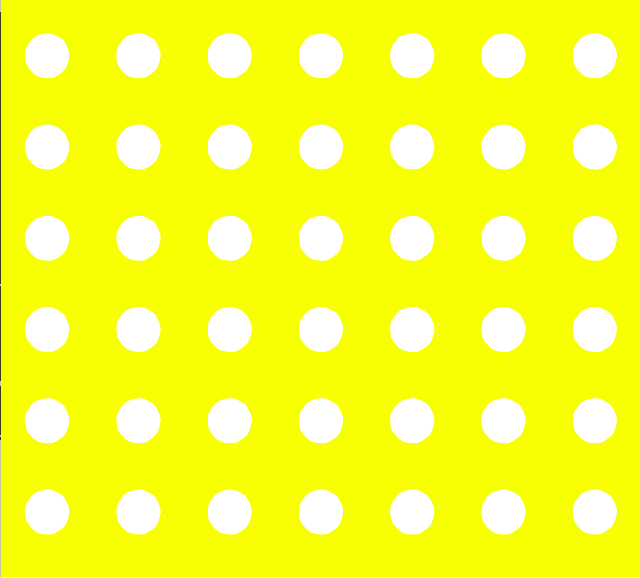
A Shadertoy shader for this pattern:

```glsl
float hash(vec2 p) {
    return fract(sin(dot(p, vec2(12.9898, 78.233))) * 43758.5453);
}

// Antialiased disc coverage
float disc(vec2 p, float radius, float aa) {
    return 1.0 - smoothstep(-0.5 * aa, 0.5 * aa, length(p) - radius);
}

void mainImage(out vec4 fragColor, in vec2 fragCoord) {
    vec2 uv = fragCoord / iResolution.x;
    float pixel = 1.0 / iResolution.x;
    float pitch = 0.1426;

    // Square grid: seven dots across, six down
    vec2 grid = (uv - vec2(0.0736, 0.1030)) / pitch;
    vec2 cell = round(grid);
    vec2 local = grid - cell;
    float aa = pixel / pitch;

    // Slightly tall dot with a faintly uneven rim
    float angle = atan(local.y, local.x + 1e-5);
    float radius = 0.244 + 0.002 * sin(9.0 * angle + 1.0);
    float dots = disc(local * vec2(1.01, 0.99), radius, aa);

    // Stray specks: two to the right, one below, missing in places
    float specks = 0.0;
    for (int i = 0; i < 3; i++) {
        float side = float(i) - 0.5;
        vec2 offset = i < 2 ? vec2(0.289, 0.002 - 0.109 * side) : vec2(0.052, -0.292);
        float present = step(0.25, hash(cell + 17.0 * float(i)));
        specks = max(specks, present * disc(local - offset, 0.006, aa));
    }

    vec3 yellow = vec3(0.97, 1.0, 0.0);
    vec3 color = mix(yellow, vec3(1.0), max(dots, 0.75 * specks));

    // Worn hairline on the left: dark along the middle, pale at the ends
    float dark = step(0.215, uv.y) * step(uv.y, 0.884);
    float chip = step(0.94, hash(vec2(floor(uv.y * 250.0), 3.0))) * step(uv.y, 0.55);
    vec3 edgeColor = mix(vec3(0.72), vec3(0.08), dark * (1.0 - chip));
    float edge = clamp((0.0013 - uv.x) / pixel + 0.5, 0.0, 1.0);
    color = mix(color, edgeColor, edge);

    // Pale sliver along the bottom
    float sliver = clamp((0.0015 - uv.y) / pixel + 0.5, 0.0, 1.0);
    color = mix(color, vec3(0.96, 0.97, 0.76), sliver);

    fragColor = vec4(color, 1.0);
}
```
